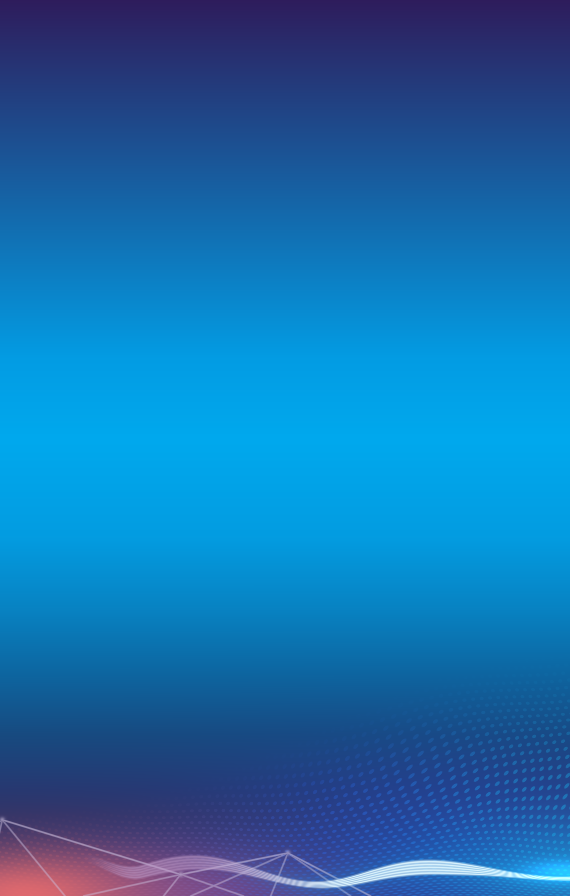
This background is drawn by a WebGL 2 fragment shader. Its source:

```glsl
#version 300 es
precision highp float;

#define WAVE_LEVEL 0.025
#define WAVE_HEIGHT 0.0125
#define WAVE_PERIOD 0.43
#define DOT_COLUMNS 115.0
#define DOT_ROWS 28.0
#define DOT_RADIUS 0.21
#define DOT_STRENGTH 0.42
#define LINE_WIDTH 0.0007
#define STRAND_COUNT 5.0

uniform vec2 u_resolution;
out vec4 outColor;

const float TAU = 6.2831853;
const vec3 CORAL = vec3(0.90, 0.42, 0.43);
const vec3 MAUVE = vec3(0.50, 0.30, 0.58);
const vec3 ROYAL = vec3(0.12, 0.29, 0.68);
const vec3 CYAN = vec3(0.10, 0.70, 0.92);
const vec3 LILAC = vec3(0.74, 0.60, 0.78);
const vec3 ICE = vec3(0.88, 0.97, 1.0);

// Sky stops from bottom to top
const float HEIGHTS[11] = float[](0.0, 0.09, 0.12, 0.18, 0.25, 0.32, 0.40, 0.51, 0.60, 0.77, 1.0);
const vec3 SKY[11] = vec3[](
    vec3(0.22, 0.20, 0.42), vec3(0.19, 0.20, 0.40), vec3(0.15, 0.22, 0.44),
    vec3(0.09, 0.29, 0.50), vec3(0.05, 0.40, 0.63), vec3(0.03, 0.51, 0.76),
    vec3(0.01, 0.61, 0.88), vec3(0.00, 0.66, 0.93), vec3(0.01, 0.61, 0.89),
    vec3(0.08, 0.40, 0.66), vec3(0.18, 0.11, 0.36));

// Hubs of the line mesh, x in widths and y in heights
const vec2 HUBS[4] = vec2[](vec2(0.004, 0.085), vec2(0.317, 0.024), vec2(0.505, 0.048), vec2(0.65, 0.0));

vec3 skyColor(float y) {
    vec3 color = SKY[0];
    for (int i = 1; i < 11; i++)
        color = mix(color, SKY[i], clamp((y - HEIGHTS[i - 1]) / (HEIGHTS[i] - HEIGHTS[i - 1]), 0.0, 1.0));
    return color;
}

vec2 hashGradient(vec2 cell) {
    float angle = TAU * fract(sin(dot(cell, vec2(127.1, 311.7))) * 43758.5);
    return vec2(cos(angle), sin(angle));
}

float gradientNoise(vec2 p) {
    vec2 i = floor(p), f = p - i, w = f * f * (3.0 - 2.0 * f), e = vec2(1.0, 0.0);
    float low = mix(dot(hashGradient(i), f), dot(hashGradient(i + e), f - e), w.x);
    float high = mix(dot(hashGradient(i + e.yx), f - e.yx), dot(hashGradient(i + 1.0), f - 1.0), w.x);
    return mix(low, high, w.y);
}

float glow(vec2 p, vec2 center, vec2 size) {
    vec2 d = (p - center) / size;
    return exp(-dot(d, d));
}

float segment(vec2 p, vec2 a, vec2 b, float pixel) {
    vec2 ab = b - a;
    float t = clamp(dot(p - a, ab) / dot(ab, ab), 0.0, 1.0);
    return 1.0 - smoothstep(LINE_WIDTH - 0.5 * pixel, LINE_WIDTH + pixel, length(p - a - t * ab));
}

float waveCenter(float x) {
    float swing = WAVE_HEIGHT * mix(1.0, 0.45, smoothstep(0.55, 0.85, x));
    return WAVE_LEVEL + swing * cos(TAU * (x - 0.345) / WAVE_PERIOD) + 0.032 * smoothstep(0.25, 0.13, x);
}

// Bent grid of dots whose rows tighten toward the floor
float dotField(vec2 uv, float aspect) {
    float bend = 0.035 * gradientNoise(uv * vec2(3.0, 5.0)) - 0.06 * uv.x * uv.x * smoothstep(0.0, 0.2, uv.y);
    vec2 grid = vec2(uv.x * aspect + bend, log(max(uv.y + bend + 0.083, 0.02)));
    grid *= vec2(DOT_COLUMNS, DOT_ROWS);
    float soft = clamp(max(fwidth(grid.x), fwidth(grid.y)) * 0.6, 0.02, 0.3);
    grid.x += 0.5 * mod(floor(grid.y), 2.0);
    return 1.0 - smoothstep(DOT_RADIUS - soft * 0.5, DOT_RADIUS + soft, length(fract(grid) - 0.5));
}

void main() {
    vec2 uv = gl_FragCoord.xy / u_resolution;
    float aspect = u_resolution.x / u_resolution.y;
    float pixel = 1.0 / u_resolution.y;
    vec2 p = uv * vec2(aspect, 1.0);
    vec3 color = skyColor(uv.y);

    // Coloured light along the floor
    color = mix(color, ROYAL, 0.85 * glow(uv, vec2(0.82, 0.04), vec2(0.40, 0.11)));
    color = mix(color, MAUVE, 0.75 * glow(uv, vec2(0.34, 0.0), vec2(0.24, 0.055)));
    color = mix(color, CORAL, 0.95 * glow(uv, vec2(0.04, 0.0), vec2(0.22, 0.05)));
    color = mix(color, CYAN, 0.55 * glow(uv, vec2(1.03, 0.03), vec2(0.22, 0.055)));

    // Dots
    float reach = mix(0.10, 0.28, smoothstep(0.1, 1.0, uv.x));
    float fade = (1.0 - smoothstep(reach * 0.35, reach, uv.y)) * mix(0.4, 1.0, smoothstep(0.2, 0.9, uv.x));
    vec3 dotColor = mix(CORAL, mix(ROYAL * 1.5, CYAN, smoothstep(0.5, 1.0, uv.x)), smoothstep(0.1, 0.55, uv.x));
    color = mix(color, dotColor, DOT_STRENGTH * fade * dotField(uv, aspect));

    // Line mesh: hub to hub, and rays to the floor
    float mesh = 0.0;
    for (int i = 0; i < 3; i++) {
        vec2 hub = HUBS[i] * vec2(aspect, 1.0);
        mesh = max(mesh, segment(p, hub, HUBS[i + 1] * vec2(aspect, 1.0), pixel));
        for (int k = 0; k < 3; k++) {
            vec2 foot = vec2((HUBS[i].x - 0.17 + 0.14 * float(k)) * aspect, 0.0);
            mesh = max(mesh, 0.8 * segment(p, hub, foot, pixel));
        }
        mesh = max(mesh, glow(p, hub, vec2(0.003)));
    }
    color = mix(color, mix(LILAC, ICE, 0.4), 0.6 * mesh);

    // Ribbon with fine strands and a halo
    float offset = uv.y - waveCenter(uv.x);
    float halfWidth = 0.0055 + 0.0025 * cos(TAU * (uv.x - 0.31) / WAVE_PERIOD);
    halfWidth *= mix(1.0, 0.5, smoothstep(0.78, 1.0, uv.x));
    float band = 1.0 - smoothstep(halfWidth - pixel, halfWidth + 1.5 * pixel, abs(offset));
    float strands = 0.85 + 0.15 * cos(TAU * STRAND_COUNT * offset / (2.0 * halfWidth));
    float bright = smoothstep(0.32, 0.62, uv.x);
    float start = smoothstep(0.14, 0.24, uv.x);
    color = mix(color, CYAN, 0.35 * bright * exp(-abs(offset) / 0.012));
    color = mix(color, mix(LILAC, ICE, bright), band * strands * start * mix(0.62, 0.95, bright));
    color += 0.35 * CYAN * glow(uv, vec2(0.99, 0.027), vec2(0.07, 0.012));

    outColor = vec4(clamp(color, 0.0, 1.0), 1.0);
}
```
